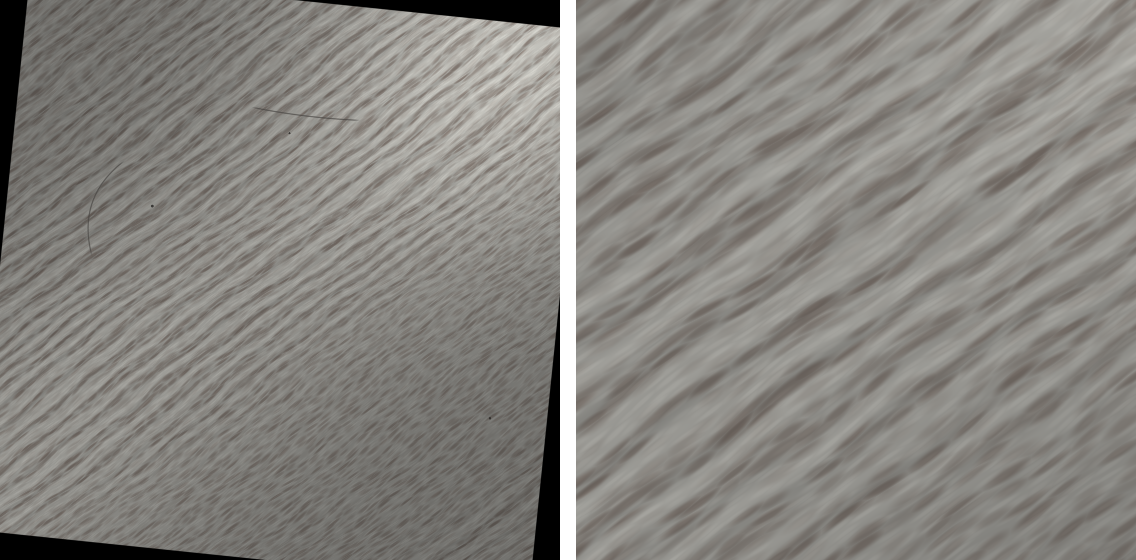
Left, the full canvas; right, a detail of the centre.
A three.js fragment shader for this texture:

```glsl
// Grey wood-grain board, slightly tilted on black, lit from the upper right.
// Layered sines make the wavy growth bands, stretched cellular noise makes the
// short dark pores and fine fibres; two thin hairs and some specks lie on top.
varying vec2 vUv;

const vec3 WOOD_TINT = vec3(1.0, 0.995, 0.963);
const vec3 PORE_TINT = vec3(0.77, 0.715, 0.695);
const vec3 HAIR_COLOR = vec3(0.27, 0.26, 0.25);
const float BOARD_TILT = -0.103;
const float BOARD_HALF = 0.5;
const float GRAIN_ANGLE = 0.645;
const float BAND_FREQ = 235.0;
const float BAND_CONTRAST = 0.10;
const float FIBRE_CONTRAST = 0.07;
const vec2 PORE_CELL = vec2(0.030, 0.0085);
const vec2 STREAK_CELL = vec2(0.062, 0.0105);
const vec2 FIBRE_CELL = vec2(0.022, 0.0042);
const vec2 GLARE_POS = vec2(0.93, 0.95);
const float EDGE = 0.0013;

vec2 hash2(vec2 c) {
  vec2 s = vec2(dot(c, vec2(127.1, 311.7)), dot(c, vec2(269.5, 183.3)));
  return fract(sin(s) * 43758.5453);
}

vec2 rotate(vec2 p, float angle) {
  float c = cos(angle), s = sin(angle);
  return vec2(c * p.x + s * p.y, c * p.y - s * p.x);
}

// Soft elongated spots, one per jittered cell; 1 in a spot's core.
float dashes(vec2 grain, vec2 cellSize, float seed) {
  vec2 g = grain / cellSize;
  vec2 home = floor(g);
  float cover = 0.0;
  for (int j = -1; j <= 1; j++) {
    for (int i = -1; i <= 1; i++) {
      vec2 cell = home + vec2(float(i), float(j));
      vec2 spot = hash2(cell + seed);
      vec2 look = hash2(cell + seed + 37.0);
      vec2 d = g - cell - 0.1 - 0.8 * spot;
      d.y -= 0.25 * d.x * (look.y - 0.5);
      vec2 radius = vec2(0.45 + 0.35 * look.x, 0.38 + 0.2 * look.y);
      float core = 1.0 - smoothstep(0.25, 1.0, length(d / radius));
      cover = max(cover, core * (0.45 + 0.55 * look.x));
    }
  }
  return cover;
}

// Growth bands across the grain, -1 dark to 1 light.
float growthBands(vec2 grain) {
  float drift = 2.4 * sin(grain.y * 23.0 + 0.6) + 1.1 * sin(grain.x * 5.0 + grain.y * 41.0);
  float wide = sin(grain.y * BAND_FREQ + drift);
  float narrow = sin(grain.y * BAND_FREQ * 1.73 - drift * 1.4 + sin(grain.x * 8.0));
  return 0.68 * wide + 0.32 * narrow;
}

// Thin bowed line between two points, fading at its ends.
float hair(vec2 p, vec2 from, vec2 to, float bow, float width) {
  vec2 chord = 0.5 * (to - from);
  float halfLength = length(chord);
  vec2 axis = chord / halfLength;
  vec2 q = p - 0.5 * (from + to);
  float x = dot(q, axis) / halfLength;
  float y = dot(q, vec2(-axis.y, axis.x)) - bow * (1.0 - x * x);
  float slope = 2.0 * bow * x / halfLength;
  float dist = abs(y) / sqrt(1.0 + slope * slope);
  return (1.0 - smoothstep(0.0, width, dist)) * (1.0 - smoothstep(0.85, 1.0, abs(x)));
}

float speck(vec2 p, vec2 center, float radius) {
  return 1.0 - smoothstep(0.4 * radius, radius, length(p - center));
}

void main() {
  vec2 p = vUv;

  // Grain space: x runs along the fibres, y across them.
  vec2 grain = rotate(p, GRAIN_ANGLE);
  float across = grain.y;
  grain.y += 0.006 * sin(grain.x * 7.0 + across * 9.0)
           + 0.0017 * sin(grain.x * 31.0 + across * 45.0)
           + 0.0010 * sin(grain.x * 57.0 - across * 80.0);

  // Bands are bold in the middle and weak towards the lower right.
  float bold = 0.25 + 0.75 * smoothstep(-0.15, 0.08, across);
  bold *= 1.0 - 0.35 * smoothstep(0.42, 0.6, across);
  bold += 0.45 * smoothstep(-0.36, -0.48, across);
  float band = growthBands(grain);
  float darkBand = 1.0 - smoothstep(-0.5, 0.6, band);

  // Pores gather in the dark bands, or spread evenly where bands are weak.
  float pores = dashes(grain, PORE_CELL, 3.0) * mix(0.75, 0.25 + 0.75 * darkBand, bold);
  float streaks = dashes(grain, STREAK_CELL, 71.0) * darkBand * bold;
  float pore = clamp(max(pores, 0.8 * streaks), 0.0, 1.0);
  float fibre = dashes(grain, FIBRE_CELL, 19.0) - 0.4;

  // Broad light along the middle of the grain, glare in the corner.
  vec2 toGlare = p - GLARE_POS;
  float ridge = (across - 0.14) / 0.3;
  float light = 0.425 + 0.12 * exp(-ridge * ridge) + 0.16 * exp(-7.0 * dot(toGlare, toGlare));
  float tone = 1.07 + BAND_CONTRAST * band * bold + FIBRE_CONTRAST * fibre;
  vec3 color = light * tone * WOOD_TINT * mix(vec3(1.0), PORE_TINT, pore);

  // Hairs and specks.
  float upperHair = hair(p, vec2(0.447, 0.809), vec2(0.645, 0.785), -0.004, 0.0022);
  float leftHair = hair(p, vec2(0.225, 0.715), vec2(0.165, 0.54), -0.032, 0.0022);
  color = mix(color, HAIR_COLOR, 0.65 * max(upperHair, leftHair));
  float dirt = max(speck(p, vec2(0.272, 0.632), 0.0035), speck(p, vec2(0.517, 0.762), 0.0025));
  dirt = max(dirt, speck(p, vec2(0.875, 0.253), 0.003));
  color = mix(color, 0.6 * HAIR_COLOR, 0.85 * dirt);

  // Tilted square board on black.
  vec2 board = abs(rotate(p - 0.5, BOARD_TILT)) - BOARD_HALF;
  float inside = 1.0 - smoothstep(-EDGE, EDGE, max(board.x, board.y));
  gl_FragColor = vec4(color * inside, 1.0);
}
```
